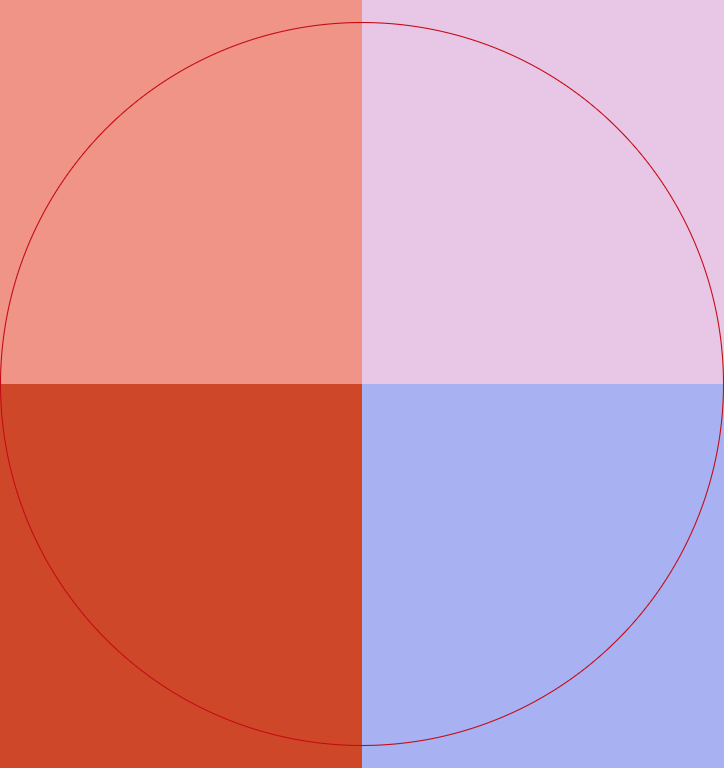
Reproduce this background procedurally as a Shadertoy shader.

```glsl
const vec3 SALMON = vec3(0.94, 0.58, 0.53);
const vec3 LILAC = vec3(0.91, 0.78, 0.90);
const vec3 RUST = vec3(0.81, 0.28, 0.16);
const vec3 PERIWINKLE = vec3(0.66, 0.70, 0.95);
const vec3 CRIMSON = vec3(0.77, 0.04, 0.08);

const float RING_RADIUS = 0.4993;
const float RING_WIDTH = 0.0015;

// Soft step across an edge at zero, one pixel wide
float edgeMask(float signedDist, float pixel) {
    return clamp(signedDist / pixel + 0.5, 0.0, 1.0);
}

// Four flat quadrants that meet at the origin
vec3 quadrants(vec2 p, float pixel) {
    float right = edgeMask(p.x, pixel);
    float top = edgeMask(p.y, pixel);
    vec3 lower = mix(RUST, PERIWINKLE, right);
    vec3 upper = mix(SALMON, LILAC, right);
    return mix(lower, upper, top);
}

// Coverage of a thin circle outline, kept faithful below one pixel
float ringMask(vec2 p, float radius, float width, float pixel) {
    float dist = abs(length(p) - radius);
    float outer = edgeMask(dist + 0.5 * width, pixel);
    float inner = edgeMask(dist - 0.5 * width, pixel);
    return outer - inner;
}

void mainImage(out vec4 fragColor, in vec2 fragCoord) {
    // Centred coordinates, one unit per canvas width
    float pixel = 1.0 / iResolution.x;
    vec2 p = (fragCoord - 0.5 * iResolution.xy) * pixel;

    vec3 color = quadrants(p, pixel);
    color = mix(color, CRIMSON, ringMask(p, RING_RADIUS, RING_WIDTH, pixel));

    fragColor = vec4(color, 1.0);
}
```
